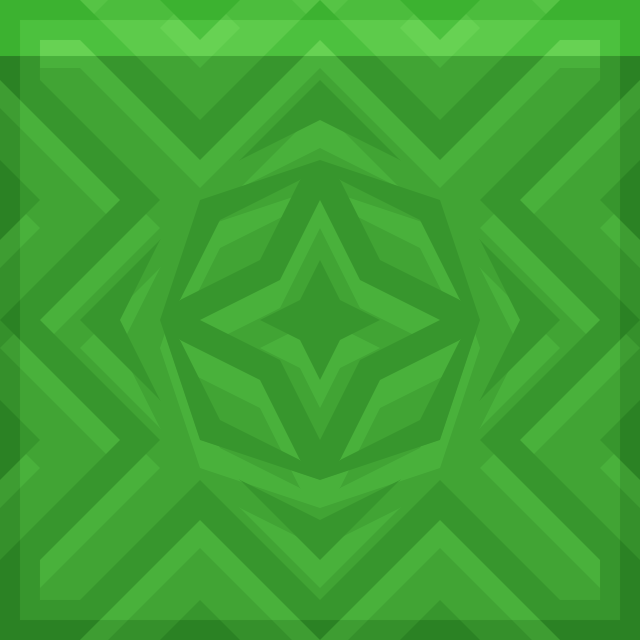
A three.js fragment shader for this pattern:

```glsl
// A green embossed tile: stars in an octagon medallion, chevrons and zigzag bands.
// The carving is one folded distance function; a second sample of it, taken a
// little higher, gives the pale bevel. A lit top strip and a frame lie over it.
varying vec2 vUv;

const float DIAG = 0.70711; // 1 / sqrt(2)

// Coverage of a signed distance, inside being negative
float fill(float d) {
  return 1.0 - smoothstep(-0.032, 0.032, d);
}

// Signed distance to the carved shapes, in a repeating cell 32 units wide
float carving(vec2 p) {
  vec2 q = abs(mod(p + 16.0, 32.0) - 16.0);
  float a = max(q.x, q.y);
  float b = min(q.x, q.y);
  float sum = a + b;
  float diff = a - b;

  // Medallion: octagon with a star window and four kite windows
  float star = a + 2.0 * b;
  float octagon = (3.0 * a + b - 24.0) / 3.1623;
  float kite = max(9.0 - star, 2.0 * a + b - 15.0);
  float windows = min(star - 6.0, kite) / 2.2361;
  float d = max(octagon, -windows);
  d = min(d, (star - 3.0) / 2.2361);

  // Chevrons pointing away from the medallion
  float chevron = max((sum - 12.0) * DIAG, (20.0 - 2.0 * a - b) / 2.2361);
  d = min(d, chevron);

  // Zigzag band that squares off in the corners
  float outer = min(sum - 16.0, diff - 4.0) * DIAG;
  float inner = min((sum - 14.0) * DIAG, max((diff - 2.0) * DIAG, a - 14.0));
  d = min(d, max(outer, -inner));

  // Small triangles along the border
  float triangle = (14.0 - a + abs(b - 6.0)) * DIAG;
  return min(d, triangle);
}

void main() {
  vec2 p = (vUv - 0.5) * 32.0;
  float carved = fill(carving(p));
  float bevel = fill(carving(p + vec2(0.0, 1.4)));

  // Body palette
  vec3 body = mix(vec3(0.255, 0.643, 0.204), vec3(0.288, 0.694, 0.233), bevel);
  body = mix(body, vec3(0.216, 0.588, 0.176), carved);

  // Lit strip palette
  vec3 lit = mix(vec3(0.363, 0.796, 0.293), vec3(0.402, 0.825, 0.327), bevel);
  lit = mix(lit, vec3(0.300, 0.755, 0.243), carved);

  // Frame shade, one unit wide
  float frame = fill(15.0 - max(abs(p.x), abs(p.y)));
  body -= frame * vec3(0.046, 0.078, 0.036);
  lit -= frame * vec3(0.065, 0.055, 0.055);

  float strip = fill(13.2 - p.y);
  gl_FragColor = vec4(mix(body, lit, strip), 1.0);
}
```
